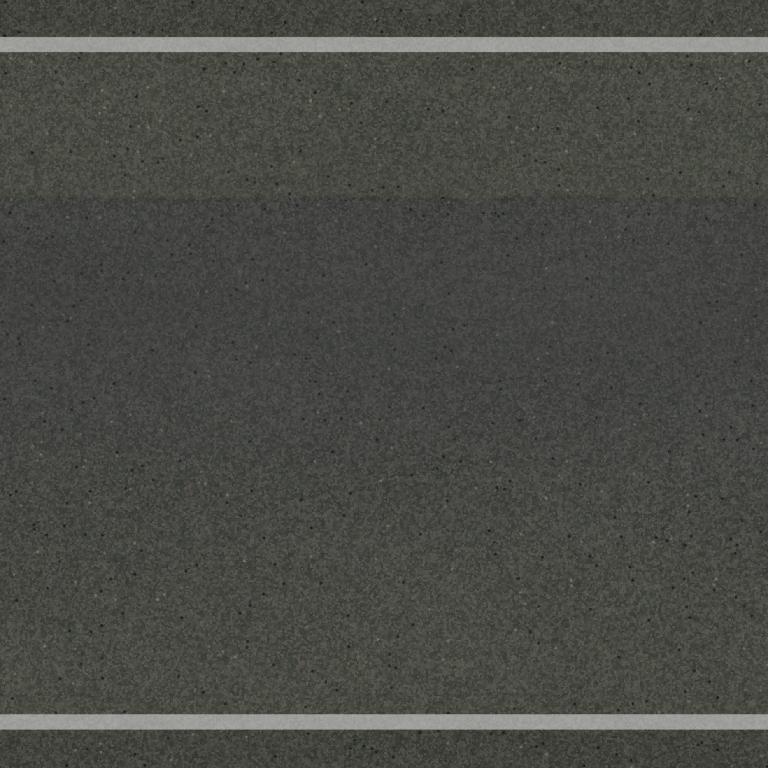
Reproduce this texture procedurally as a Shadertoy shader.

```glsl
vec3 hash32(vec2 p) {
    vec3 q = fract(p.xyx * vec3(0.1031, 0.1030, 0.0973));
    q += dot(q, q.yxz + 33.33);
    return fract((q.xxy + q.yzz) * q.zyx);
}

// Random values of the nearest cell in xyz, distance to its centre in w
vec4 cellular(vec2 p) {
    vec2 cell = floor(p);
    vec4 nearest = vec4(0.0, 0.0, 0.0, 9.0);
    for (int j = -1; j <= 1; j++)
    for (int i = -1; i <= 1; i++) {
        vec2 id = cell + vec2(i, j);
        float d = length(id + hash32(id + 71.0).xy - p);
        if (d < nearest.w) nearest = vec4(hash32(id), d);
    }
    return nearest;
}

// Broad uneven wear from layered sines
float wear(vec2 p) {
    float sum = 0.0, amp = 0.5;
    for (int i = 0; i < 4; i++) {
        sum += amp * sin(p.x + 1.7 * sin(p.y * 0.8)) * cos(p.y * 1.3 + sin(p.x));
        p = mat2(1.5, 1.1, -1.1, 1.5) * p + 2.3;
        amp *= 0.55;
    }
    return sum;
}

float stripe(float y, float centre, float halfWidth, float soft) {
    return 1.0 - smoothstep(halfWidth - soft, halfWidth + soft, abs(y - centre));
}

void mainImage(out vec4 fragColor, in vec2 fragCoord) {
    vec2 uv = fragCoord / iResolution.xy;
    float soft = max(0.001, 0.7 / iResolution.y);

    // Asphalt tone: greenish verge bands around a dark, cooler lane
    vec3 verge = vec3(0.287, 0.293, 0.262);
    vec3 lane = mix(verge, vec3(0.262, 0.266, 0.256), smoothstep(0.1, 0.55, uv.y));
    float seamY = 0.743 + 0.001 * sin(uv.x * 19.0);
    vec3 color = mix(lane, verge, smoothstep(-0.003, 0.006, uv.y - seamY));
    color *= 1.0 - 0.09 * smoothstep(0.435, 0.455, abs(uv.y - 0.501));

    // Wear patches, stretched along the road, and faint seams
    color *= 1.0 + 0.035 * wear(uv * vec2(5.0, 8.0)) + 0.015 * wear(uv * vec2(9.0, 60.0));
    color *= 1.0 - 0.06 * stripe(uv.y, seamY - 0.003, 0.002, 0.003);
    color *= 1.0 - 0.05 * stripe(uv.y, 0.095, 0.001, 0.002);
    color *= 1.0 - 0.04 * stripe(uv.y, 0.912, 0.001, 0.002);

    // Aggregate grain, calmer inside the lane
    float rough = 1.0 - 0.35 * stripe(uv.y, 0.6, 0.13, 0.16);
    vec4 fine = cellular(uv * 330.0);
    vec4 coarse = cellular(uv * 150.0 + 17.0);
    float grain = 0.085 * (fine.x - 0.5) + 0.03 * (coarse.x - 0.5) - 0.035 * (fine.w - 0.45);
    color += rough * (grain + 0.022 * (fine.xyz - 0.5));

    // Sparse dark pits and pale or ochre chips
    vec4 fleck = cellular(uv * 115.0 + 43.0);
    float spot = 1.0 - smoothstep(0.1, 0.34, fleck.w);
    color *= 1.0 - 0.5 * rough * spot * step(0.965, fleck.y);
    color += vec3(0.13, 0.12, 0.09) * rough * spot * step(0.98, fleck.z);

    // Painted edge lines
    float paint = max(stripe(uv.y, 0.942, 0.0098, soft), stripe(uv.y, 0.060, 0.0100, soft));
    vec3 paintColor = vec3(0.622, 0.625, 0.612) + 0.45 * grain + 0.012 * wear(uv * vec2(30.0, 90.0));
    color = mix(color, paintColor, paint * 0.99);

    fragColor = vec4(color, 1.0);
}
```
